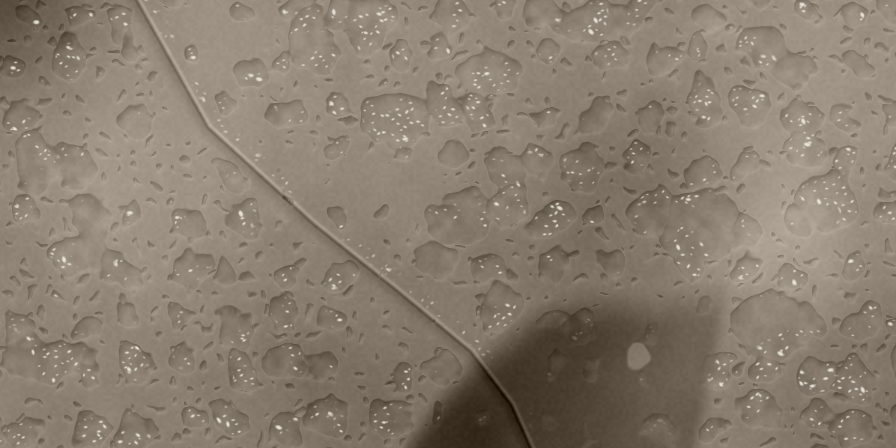
A WebGL 2 fragment shader for this texture:

```glsl
#version 300 es
precision highp float;
// Water drops on a creased, softly lit brown sheet with a dark pointed shadow.
// Broad glows set the tone; a warped distance field of drops is shaded by its
// slope, then speckled with bright glints.
uniform vec2 u_resolution;
out vec4 outColor;

const float BASE_TONE = .503;
const vec3 WARM_TINT = vec3(.042, 0, -.057);
const vec3 GLINT_COLOR = vec3(.95, .93, .89);
const float DROP_CELL = .116;
const float BEAD_CELL = .04;
const float RIM_WIDTH = .009;
const vec2 LIGHT_DIR = vec2(.35, -.94);

// Broad light and shade: centre, radius, amount
const vec4 GLOWS[11] = vec4[11](
  vec4(.27, .58, .24, .09), vec4(0, 1.02, .18, -.22),
  vec4(.55, .92, .3, .06), vec4(1.06, .76, .28, .04),
  vec4(1.42, .64, .2, -.07), vec4(1.75, .45, .16, .11),
  vec4(1.82, .85, .35, .08), vec4(.77, .1, .24, -.08),
  vec4(1.24, .42, .22, -.06), vec4(1.06, .03, .13, -.07),
  vec4(1.95, 0, .28, -.07));

// Major drops: centre, radii
const vec4 POOLS[12] = vec4[12](
  vec4(1.55, .49, .08, .08), vec4(1.72, .27, .09, .075),
  vec4(.87, .73, .075, .065), vec4(1.09, .83, .06, .055),
  vec4(1.34, .95, .105, .05), vec4(.69, .91, .055, .07),
  vec4(.82, .95, .045, .07), vec4(1.03, .52, .08, .05),
  vec4(1.85, .55, .065, .07), vec4(.12, .2, .09, .045),
  vec4(.08, .63, .045, .08), vec4(.2, .48, .04, .09));

const vec2 CREASE[7] = vec2[7](
  vec2(.3, 1.02), vec2(.469, .719), vec2(.703, .505), vec2(.898, .349),
  vec2(1.055, .219), vec2(1.146, .1), vec2(1.2, -.02));

vec3 hash3(vec2 p) {
  vec3 q = fract(p.xyx * vec3(.1031, .103, .0973));
  q += dot(q, q.yxz + 33.33);
  return fract((q.xxy + q.yzz) * q.zyx);
}

float noise(vec2 p) {
  vec2 i = floor(p), f = fract(p);
  f = f * f * (3. - 2. * f);
  return mix(mix(hash3(i).x, hash3(i + vec2(1, 0)).x, f.x),
             mix(hash3(i + vec2(0, 1)).x, hash3(i + 1.).x, f.x), f.y);
}

vec2 noise2(vec2 p) { return vec2(noise(p), noise(p + 40.)) - .5; }

float smoothMin(float a, float b, float k) {
  float h = max(k - abs(a - b), 0.) / k;
  return min(a, b) - .25 * h * h * k;
}

float gauss(float x) { return exp(-x * x); }
float gauss(vec2 v) { return exp(-dot(v, v)); }

vec2 turn(vec2 v, float angle) {
  float c = cos(angle), s = sin(angle);
  return vec2(c * v.x + s * v.y, c * v.y - s * v.x);
}

// Jittered, randomly stretched drops on a grid
float scatter(vec2 p, float cell, float fill, vec2 sizes, float seed) {
  float d = .2;
  for (int k = 0; k < 9; k++) {
    vec2 id = floor(p / cell) + vec2(k % 3 - 1, k / 3 - 1);
    vec3 place = hash3(id + seed), form = hash3(id + seed + 57.);
    if (place.z > fill) continue;
    vec2 v = turn(p - (id + .225 + .55 * place.xy) * cell, form.x * 3.14);
    v.x *= mix(.7, 1.2, form.y);
    d = smoothMin(d, length(v) - cell * mix(sizes.x, sizes.y, form.z), cell * .13);
  }
  return d;
}

float dropField(vec2 p) {
  vec2 w = p + .034 * noise2(p * 19.) + .014 * noise2(p * 50.);
  float d = scatter(w, DROP_CELL, .93, vec2(.22, .4), 11.);
  for (int i = 0; i < 12; i++) {
    vec2 r = POOLS[i].zw;
    d = smoothMin(d, (length((w - POOLS[i].xy) / r) - 1.) * min(r.x, r.y), .012);
  }
  return min(d, scatter(w, BEAD_CELL, .7, vec2(.12, .27), 83.));
}

// Signed distance to the crease, positive on its upper right
float creaseDistance(vec2 p) {
  float best = 9., side = 1.;
  for (int i = 0; i < 6; i++) {
    vec2 ab = CREASE[i + 1] - CREASE[i], ap = p - CREASE[i];
    float d = length(ap - ab * clamp(dot(ap, ab) / dot(ab, ab), 0., 1.));
    if (d < best) { best = d; side = sign(ab.x * ap.y - ab.y * ap.x); }
  }
  return best * side;
}

// Slanted bright dashes of uneven size, one per chosen cell
float glints(vec2 p, float cell, float fill, float seed, float px) {
  vec2 id = floor(p / cell);
  vec3 rnd = hash3(id + seed), form = hash3(id + seed + 31.);
  vec2 v = turn(p - (id + .25 + .5 * rnd.xy) * cell, 1.6 * form.x - 1.1);
  float d = length(v / vec2(.27, .16)) - cell * mix(.4, 1., form.y);
  return step(rnd.z, fill) * smoothstep(px, -px, d * .16);
}

void main() {
  vec2 p = gl_FragCoord.xy / u_resolution * vec2(2, 1);
  float px = 1. / u_resolution.y;

  // Sheet tone, mottling and pointed shadow
  float tone = BASE_TONE, mottle = noise(p * 13. + 3.) - .5;
  for (int i = 0; i < 11; i++)
    tone += GLOWS[i].w * gauss((p - GLOWS[i].xy) / GLOWS[i].z);
  tone += .035 * mottle + .03 * (noise(p * 150.) - .5);
  float bend = max(0., 1.36 - p.x);
  float top = .372 - 1.7 * bend * bend + .04 * mottle;
  float shadow = smoothstep(.01, -.11, p.y - top)
               * smoothstep(.015, -.03, p.x - 1.56 - .2 * p.y);
  tone -= shadow * mix(.25, .12, smoothstep(1.2, 1.6, p.x));

  // Drops shrink near the crease, in the shadow and on bare patches
  float crease = creaseDistance(p);
  float bare = smoothstep(.05, .01, abs(crease)) + .45 * shadow
             + .6 * gauss((p - vec2(.86, .57)) / vec2(.16, .07))
             + .7 * gauss((p - vec2(.52, .92)) / vec2(.09, .14));
  float e = .003, d = dropField(p);
  vec2 slope = vec2(dropField(p + vec2(e, 0)), dropField(p + vec2(0, e))) - d;
  float lit = dot(slope, LIGHT_DIR) / max(length(slope), .0005);
  d += .03 * bare;
  float inside = smoothstep(px, -px, d), strength = 1. - .45 * shadow;
  float rim = inside * exp(min(d, 0.) / RIM_WIDTH);
  float halo = (1. - inside) * exp(-max(d, 0.) / .004);
  tone += inside * (.04 * shadow - .01 + .07 * (noise(p * 42.) - .5));
  tone += strength * (rim * (.095 * lit - .055) + halo * (.035 + .035 * lit));

  // One pale drop inside the shadow
  float pale = length((p - vec2(1.42, .2)) / .03) - 1.;
  tone += .15 * smoothstep(.15, -.15, pale + .7 * (noise(p * 40.) - .5));

  // Crease: shaded flank, dark seam, light ridge
  tone -= .07 * smoothstep(-.035, -.008, crease) * smoothstep(.002, -.004, crease);
  tone += .11 * gauss(crease / .0045) - .1 * gauss((crease + .007) / .003);

  // Clustered glints in drops and along the crease
  float glint = max(glints(turn(p, .5), .0155, .55, 211., px),
                    glints(turn(p, -.3), .027, .28, 307., px));
  float wet = smoothstep(-.004, -.011, d) * smoothstep(.36, .52, noise(p * 21. + 7.));
  float trail = .8 * gauss((crease - .018) / .01) * smoothstep(.5, .6, noise(p * 14. + 30.));
  glint *= max(wet, trail) * (1. - .75 * shadow);

  vec3 color = mix(tone + WARM_TINT, GLINT_COLOR, .85 * glint);
  outColor = vec4(clamp(color, 0., 1.), 1);
}
```
